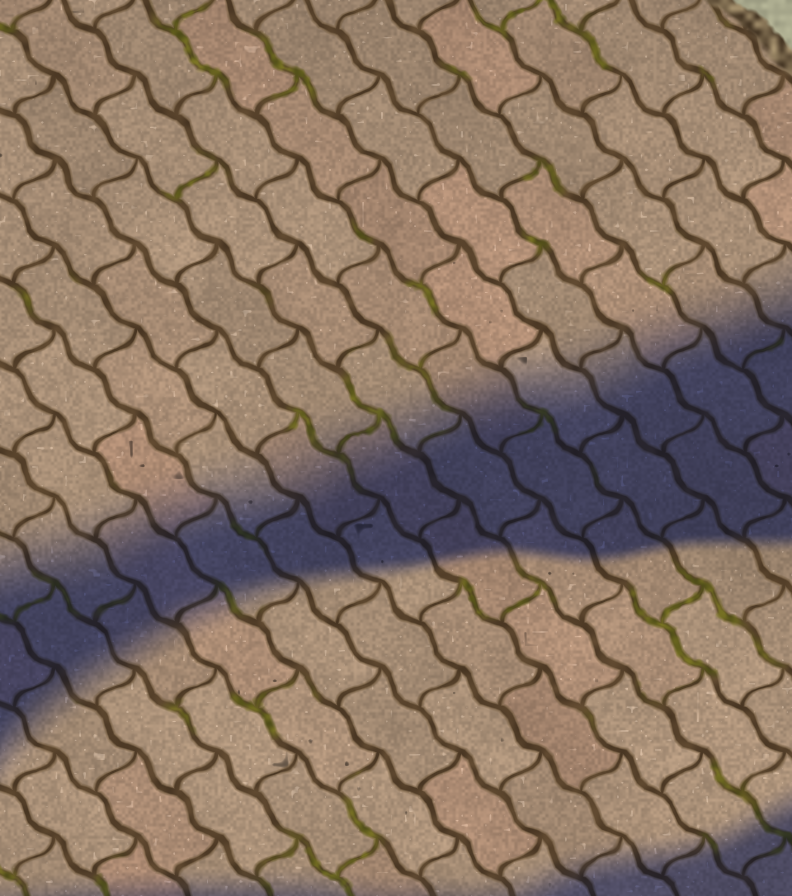
A WebGL 2 fragment shader for this texture:

```glsl
#version 300 es
precision highp float;
// Interlocking zigzag pavers in diagonal strips, crossed by a soft blue tree shadow.
// A skewed lattice is bent by waves to give joints and a paver id; value noise
// adds grain, moss and worn edges, and curves bound the shadow.
uniform vec2 u_resolution;
out vec4 fragColor;

float hash(vec2 p) {
    vec3 q = fract(vec3(p.xyx) * 0.1031);
    q += dot(q, q.yzx + 33.33);
    return fract((q.x + q.y) * q.z);
}

float noise(vec2 p) {
    vec2 i = floor(p), f = fract(p);
    f = f * f * (3.0 - 2.0 * f);
    return mix(mix(hash(i), hash(i + vec2(1, 0)), f.x),
               mix(hash(i + vec2(0, 1)), hash(i + vec2(1, 1)), f.x), f.y);
}

float fbm(vec2 p) {
    float sum = 0.0, amp = 0.5;
    for (int i = 0; i < 4; i++) {
        sum += amp * noise(p);
        p = p * 2.03 + 17.0;
        amp *= 0.5;
    }
    return sum;
}

// Blunted triangle wave of period 1 that bends the long joints
float zigzag(float t) {
    return clamp(1.5 * (abs(fract(t) - 0.5) * 4.0 - 1.0), -1.0, 1.0);
}

// x: distance to long joint, y: distance to short joint, zw: paver id
vec4 paver(vec2 p, out float across) {
    vec2 cell = (p - vec2(0.509, 0.370)) / vec2(0.0905, 0.0945);
    float along = cell.x + cell.y;
    float s = cell.x - cell.y - 0.04 - 0.075 * zigzag(along - 0.13);
    float strip = floor(s);
    across = s - strip;
    float a = 0.5 * (along + 0.10 * sin(6.2832 * across) - strip - 1.0);
    float dLong = min(across, 1.0 - across) * 0.0655;
    float dShort = abs(fract(a + 0.5) - 0.5) * 0.131;
    return vec4(dLong, dShort, strip, floor(a));
}

// Shadow amount: a band across the middle and a patch at the lower right
float shadow(vec2 p) {
    vec2 q = p + 0.022 * (vec2(noise(p * 9.0), noise(p * 9.0 + 40.0)) - 0.5);
    float upper = q.y - (0.637 - 0.36 * q.x);
    float lower = 0.607 + 0.234 * exp(-q.x / 0.215) - q.y;
    float soft = mix(0.045, 0.012, smoothstep(0.0, 0.55, p.x));
    float band = smoothstep(-0.055, 0.06, upper) * smoothstep(-soft, soft, lower);
    float bend = max(q.x - 0.39, 0.0);
    float corner = smoothstep(-0.03, 0.03, q.y - 1.0 + 0.42 * bend * bend);
    return max(band, 0.9 * corner);
}

void main() {
    vec2 p = gl_FragCoord.xy / u_resolution.y;
    p.y = 1.0 - p.y;
    vec2 wobble = vec2(fbm(p * 28.0), fbm(p * 28.0 + 60.0)) - 0.47;
    float across;
    vec4 stone = paver(p + 0.007 * wobble, across);
    float tint = hash(stone.zw + 101.0);

    // Paver faces: broad light, individual tint, grain and pale specks
    float glow = exp(-pow((p.y - 0.42 + 0.2 * p.x) / 0.22, 2.0));
    float light = 0.93 + 0.07 * glow + 0.08 * smoothstep(0.5, 0.75, p.y);
    vec3 color = vec3(0.645, 0.548, 0.455) * light;
    color *= 0.96 + 0.08 * tint;
    color += vec3(0.025, -0.012, -0.012) * smoothstep(0.65, 1.0, hash(stone.zw + 57.0));
    color *= 0.92 + 0.17 * fbm(p * 14.0);
    color *= 0.91 + 0.18 * noise(p * 290.0);
    color += 0.13 * smoothstep(0.86, 1.0, noise(p * 190.0 + 9.0));
    color *= 1.0 - 0.45 * smoothstep(0.94, 1.0, noise(p * 75.0 + 31.0)) * step(0.8, tint);

    // Joints with brown fringes, dark cores and a lit rim on the lower-left side
    float wear = noise(p * 45.0);
    vec2 width = vec2(0.0024, 0.0014) + 0.0018 * wear;
    float d = min(stone.x - width.x, stone.y - width.y);
    float rim = smoothstep(0.009, 0.004, stone.x) * step(0.5, across);
    color *= 1.0 + 0.06 * rim;
    color = mix(color, vec3(0.45, 0.36, 0.25), 0.72 * smoothstep(0.0036, 0.0, d));
    vec3 soil = mix(vec3(0.25, 0.18, 0.11), vec3(0.37, 0.28, 0.18), noise(p * 95.0));
    color = mix(color, soil, 0.9 * smoothstep(0.0010, -0.0014, d));

    // Moss clumps spreading from the joints
    float patchy = smoothstep(0.64, 0.84, noise(p * 15.0 + 5.0));
    float moss = patchy * smoothstep(0.006, -0.001, d + 0.005 * noise(p * 160.0));
    vec3 green = mix(vec3(0.29, 0.30, 0.07), vec3(0.53, 0.52, 0.14), noise(p * 130.0));
    color = mix(color, green, 0.8 * moss);

    // Pale kerb with leaf litter in the upper right corner
    float kerb = (p.x - 0.803 - 1.1 * (p.y - 0.006)) * 0.67 + 0.018 * wobble.x;
    vec3 litter = mix(vec3(0.27, 0.21, 0.14), vec3(0.66, 0.58, 0.44), noise(p * 110.0));
    color = mix(color, litter, smoothstep(-0.006, 0.002, kerb));
    vec3 concrete = vec3(0.66, 0.66, 0.55) * (0.92 + 0.16 * noise(p * 150.0));
    color = mix(color, concrete, smoothstep(0.016, 0.021, kerb));

    // Blue skylight remains where the sun is blocked
    vec3 shaded = color * vec3(0.36, 0.42, 0.70) + vec3(0.030, 0.032, 0.055);
    color = mix(color, shaded, shadow(p));
    fragColor = vec4(color, 1.0);
}
```
